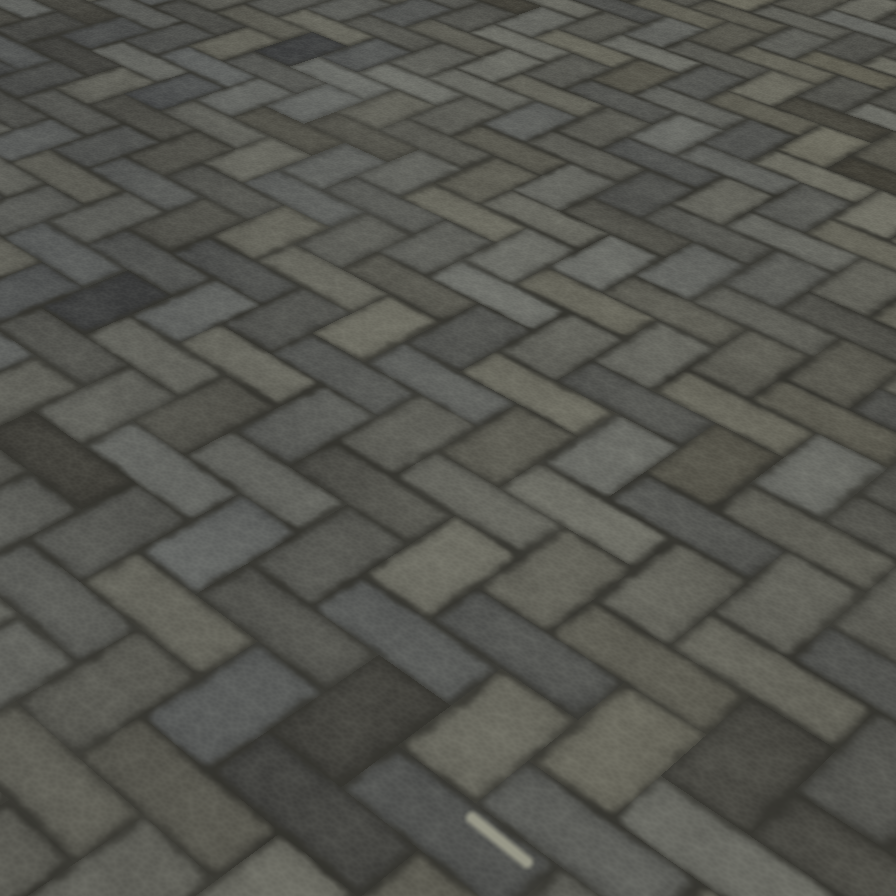
Write a Shadertoy shader that draws this texture.

```glsl
// Worn grey herringbone brick paving, receding gently in perspective.

const vec3 JOINT_COLOR = vec3(0.205, 0.203, 0.182);
const vec3 DARK_BRICK = vec3(0.285, 0.283, 0.262);
const vec3 PALE_BRICK = vec3(0.445, 0.447, 0.413);
const vec3 FLECK_COLOR = vec3(0.64, 0.64, 0.57);

float hash(vec2 p) {
    p = fract(p * vec2(0.1031, 0.1137));
    p += dot(p, p.yx + 33.33);
    return fract((p.x + p.y) * p.x * 17.0);
}

vec2 hash2(vec2 p) {
    return vec2(hash(p), hash(p + 47.3));
}

// Cellular noise: distance to the nearest scattered point
float cellular(vec2 p) {
    vec2 cell = floor(p);
    float nearest = 2.0;
    for (int y = -1; y <= 1; y++) {
        for (int x = -1; x <= 1; x++) {
            vec2 neighbour = cell + vec2(x, y);
            nearest = min(nearest, distance(p, neighbour + hash2(neighbour)));
        }
    }
    return nearest;
}

// Layered sines, roughly -1 to 1
float waves(vec2 p) {
    float sum = 0.0, amplitude = 0.5;
    for (int i = 0; i < 4; i++) {
        sum += amplitude * sin(p.x + 1.7 * sin(p.y)) * cos(p.y - 0.8 * sin(p.x));
        p = mat2(1.5, 1.1, -1.1, 1.5) * p + 2.3;
        amplitude *= 0.6;
    }
    return sum;
}

float roundedBox(vec2 p, vec2 halfSize, float radius) {
    vec2 q = abs(p) - halfSize + radius;
    return length(max(q, 0.0)) + min(max(q.x, q.y), 0.0) - radius;
}

float segment(vec2 p, vec2 a, vec2 b) {
    vec2 along = b - a;
    return length(p - a - along * clamp(dot(p - a, along) / dot(along, along), 0.0, 1.0));
}

float blob(vec2 p, vec2 center, float radius) {
    vec2 q = (p - center) / radius;
    return exp(-dot(q, q));
}

// Canvas to ground plane, where one unit is a brick's width
vec2 groundPoint(vec2 canvas) {
    mat3 view = mat3(0.1152, -0.0144, -0.005,
                     0.0062, 0.0967, 0.055,
                     0.4388, 0.4674, 1.0);
    vec3 h = inverse(view) * vec3(canvas, 1.0);
    vec2 diagonal = h.xy / h.z;
    return vec2(diagonal.x - diagonal.y, diagonal.x + diagonal.y);
}

// Herringbone of 2 by 1 bricks: first corner in xy, size in zw
vec4 herringbone(vec2 p) {
    vec2 cell = floor(p);
    float phase = mod(cell.x - cell.y, 4.0);
    if (phase < 1.5) return vec4(cell - vec2(step(0.5, phase), 0.0), 2.0, 1.0);
    return vec4(cell - vec2(0.0, step(phase, 2.5)), 1.0, 2.0);
}

vec3 brickColor(vec2 id, vec2 ground, vec2 canvas) {
    float tone = 0.28 + 0.66 * hash(id + 91.0);
    tone -= 0.42 * step(0.87, hash(id + 153.0));
    // Damp areas and stains
    tone += 0.16 * waves(ground * 0.55) + 0.12 * waves(ground * 2.1 + id);
    tone -= 0.38 * blob(canvas, vec2(0.06, 0.83), 0.2);
    tone -= 0.3 * blob(canvas, vec2(0.28, 0.49), 0.1);
    tone -= 0.2 * blob(canvas, vec2(0.9, 0.18), 0.17);
    // Pitted surface and fine grain
    tone += 0.2 * (cellular(ground * 5.0) - 0.45);
    tone += 0.22 * (cellular(ground * 15.0) - 0.45);
    vec3 color = mix(DARK_BRICK, PALE_BRICK, clamp(tone, -0.35, 1.15));
    // Cool bricks to the left, warmer ones to the right
    float warmth = hash(id + 211.0) - 0.6 + 0.5 * (canvas.x - 0.5);
    return color + warmth * vec3(0.018, 0.006, -0.025);
}

void mainImage(out vec4 fragColor, in vec2 fragCoord) {
    vec2 canvas = fragCoord / iResolution.xy;
    vec2 ground = groundPoint(canvas);
    float softness = 0.055 + 0.7 * max(fwidth(ground.x), fwidth(ground.y));

    // Brick outline with slight shifts and worn edges
    vec4 brick = herringbone(ground);
    vec2 id = brick.xy + 64.0;
    vec2 local = ground - brick.xy - 0.5 * brick.zw;
    local += 0.05 * (hash2(id) - 0.5);
    float edge = roundedBox(local, 0.5 * brick.zw - 0.055, 0.09);
    edge += 0.035 * waves(ground * 4.3) + 0.05 * (0.4 - cellular(ground * 2.7));

    // Joints fade where dirt fills them
    float joint = smoothstep(-softness, softness, edge);
    joint *= 0.82 + 0.3 * waves(ground * 0.8 + 5.0);
    joint *= 1.0 - 0.55 * blob(canvas, vec2(0.38, 0.84), 0.13);
    vec3 color = brickColor(id, ground, canvas);
    color *= 1.0 - 0.09 * smoothstep(-0.22, 0.0, edge);
    color = mix(color, JOINT_COLOR, clamp(joint, 0.0, 1.0));

    // Pale scrap lying on the bricks
    float fleck = segment(canvas, vec2(0.527, 0.087), vec2(0.588, 0.038));
    color = mix(color, FLECK_COLOR, 0.85 * (1.0 - smoothstep(0.002, 0.011, fleck)));
    fragColor = vec4(color, 1.0);
}
```
